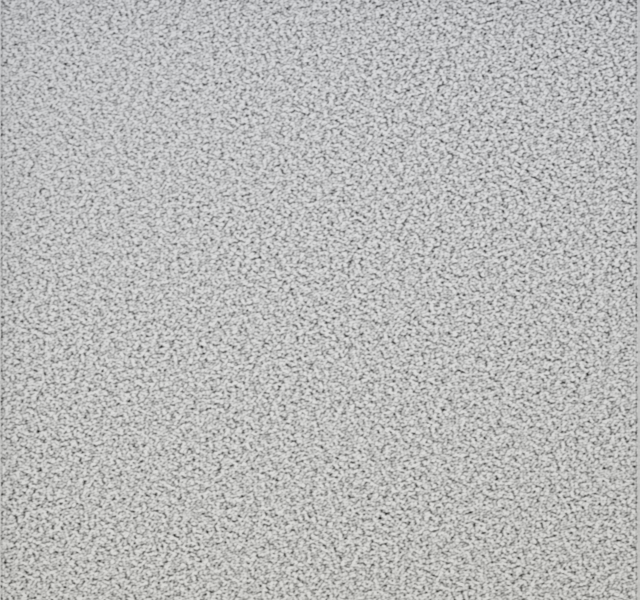
Write a Shadertoy shader that draws this texture.

```glsl
float hash(ivec2 cell) {
    uvec2 q = uvec2(cell + 4096) * uvec2(1597u, 3571u);
    uint h = (q.x ^ (q.y << 8)) * 73421u;
    h = (h ^ (h >> 15)) * 40503u;
    h = (h ^ (h >> 13)) * 69069u;
    h ^= h >> 16;
    return float(h & 65535u) / 65535.0;
}

float slope(ivec2 cell, vec2 offset) {
    float angle = 6.2832 * hash(cell);
    return dot(vec2(cos(angle), sin(angle)), offset);
}

float gradientNoise(vec2 p) {
    ivec2 cell = ivec2(floor(p));
    vec2 f = fract(p);
    vec2 s = f * f * (3.0 - 2.0 * f);
    ivec2 e = ivec2(1, 0);
    float low = mix(slope(cell, f), slope(cell + e.xy, f - vec2(1, 0)), s.x);
    float high = mix(slope(cell + e.yx, f - vec2(0, 1)), slope(cell + e.xx, f - 1.0), s.x);
    return mix(low, high, s.y);
}

vec2 rotate(vec2 p, float angle) {
    float c = cos(angle), s = sin(angle);
    return vec2(c * p.x + s * p.y, c * p.y - s * p.x);
}

// Slanted layers, slightly wider than tall, scaled to unit deviation
float grain(vec2 p) {
    float pits = gradientNoise(rotate(p, -0.45) * vec2(130.0, 172.0));
    float grit = gradientNoise(rotate(p, 0.3) * vec2(205.0, 255.0) + 37.0);
    float clumps = gradientNoise(rotate(p, 0.15) * vec2(60.0, 85.0) + 91.0);
    return (0.64 * pits + 0.64 * grit + 0.1 * clumps) / 0.193;
}

void mainImage(out vec4 fragColor, in vec2 fragCoord) {
    vec2 uv = fragCoord / iResolution.xy;
    vec2 p = fragCoord / iResolution.y;

    // Plaster relief: flat light crests, deeper dark pits
    float g = min(grain(p), 2.5);
    vec2 fromSoft = uv - vec2(0.1, 0.85);
    float contrast = mix(1.04, 0.82, exp(-6.0 * dot(fromSoft, fromSoft)));
    float tone = 0.742 + contrast * (0.083 * g - 0.0155 * g * g);

    // Uneven lighting
    vec2 fromGlow = uv - vec2(0.35, 0.62);
    tone += 0.01 - 0.045 * dot(fromGlow, fromGlow);
    tone -= 0.025 * exp(-uv.x * 25.0) + 0.015 * exp(-(1.0 - uv.y) * 20.0);

    // Panel edges: a thin shadow with a pale strip outside it
    float fromEdge = min(uv.x - 0.002, 0.995 - uv.x);
    float shadow = 1.0 - smoothstep(0.0, 0.0025, abs(fromEdge - 0.001));
    float strip = 1.0 - smoothstep(-0.002, 0.0, fromEdge);
    tone = mix(tone, 0.76, 0.85 * strip) - 0.08 * shadow;

    // Cool at the top, warm at the bottom
    vec3 tint = mix(vec3(0.004, 0.003, -0.01), vec3(-0.004, 0.0, 0.01), uv.y);
    fragColor = vec4(clamp(tone + tint, 0.0, 1.0), 1.0);
}
```
